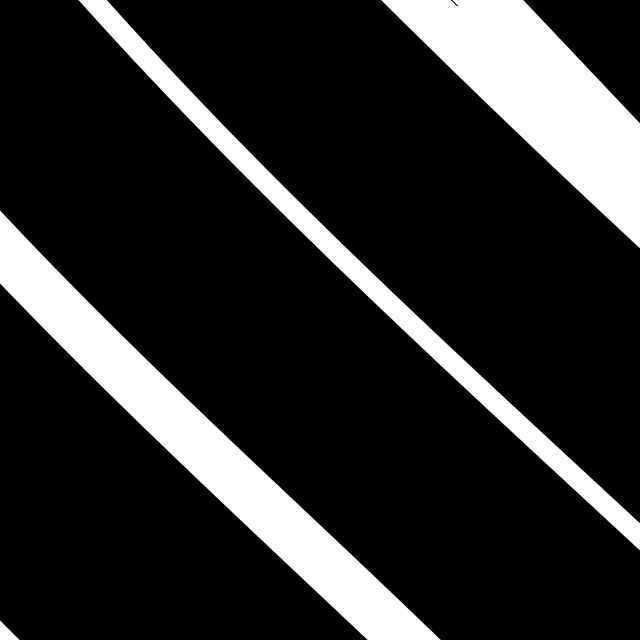
Give the GLSL for this pattern, as a Shadertoy shader.

```glsl
const vec3 BACKGROUND = vec3(0.0);
const vec3 STRIPE = vec3(1.0);

// Edge curves: cubic coefficients (constant, linear, square, cube)
const vec4 CORNER_TOP   = vec4(0.0306, 0.0, 0.0, 0.0);
const vec4 LOWER_BOTTOM = vec4(0.5586, 0.0208, 0.0224, -0.0182);
const vec4 LOWER_TOP    = vec4(0.6710, 0.0234, 0.0197, -0.0236);
const vec4 THIN_BOTTOM  = vec4(1.1110, 0.0195, 0.0267, -0.0120);
const vec4 THIN_TOP     = vec4(1.1550, 0.0195, 0.0287, -0.0143);
const vec4 UPPER_BOTTOM = vec4(1.6005, 0.0213, 0.0216, 0.0);
const vec4 UPPER_TOP    = vec4(1.8125, -0.0278, 0.0, 0.0);

// Small dark nick in the upper stripe
const vec2 NICK_START = vec2(0.7055, 1.0);
const vec2 NICK_END = vec2(0.7145, 0.991);
const float NICK_RADIUS = 0.0009;

// Signed distance above a gently bent diagonal edge
float edgeDistance(vec2 p, vec4 curve) {
    float across = p.x + p.y;
    float along = p.x - p.y;
    float bend = curve.x + along * (curve.y + along * (curve.z + along * curve.w));
    return (across - bend) * 0.70711;
}

// Signed distance to the stripe between two edges, negative inside
float stripeDistance(vec2 p, vec4 bottom, vec4 top) {
    return max(-edgeDistance(p, bottom), edgeDistance(p, top));
}

float segmentDistance(vec2 p, vec2 a, vec2 b) {
    vec2 ab = b - a;
    float h = clamp(dot(p - a, ab) / dot(ab, ab), 0.0, 1.0);
    return length(p - a - ab * h);
}

void mainImage(out vec4 fragColor, in vec2 fragCoord) {
    vec2 p = fragCoord / iResolution.xy;
    float pixel = 1.0 / min(iResolution.x, iResolution.y);

    // Union of the stripes
    float d = edgeDistance(p, CORNER_TOP);
    d = min(d, stripeDistance(p, LOWER_BOTTOM, LOWER_TOP));
    d = min(d, stripeDistance(p, THIN_BOTTOM, THIN_TOP));
    d = min(d, stripeDistance(p, UPPER_BOTTOM, UPPER_TOP));

    // Cut out the nick
    d = max(d, NICK_RADIUS - segmentDistance(p, NICK_START, NICK_END));

    float coverage = clamp(0.5 - d / pixel, 0.0, 1.0);
    fragColor = vec4(mix(BACKGROUND, STRIPE, coverage), 1.0);
}
```
